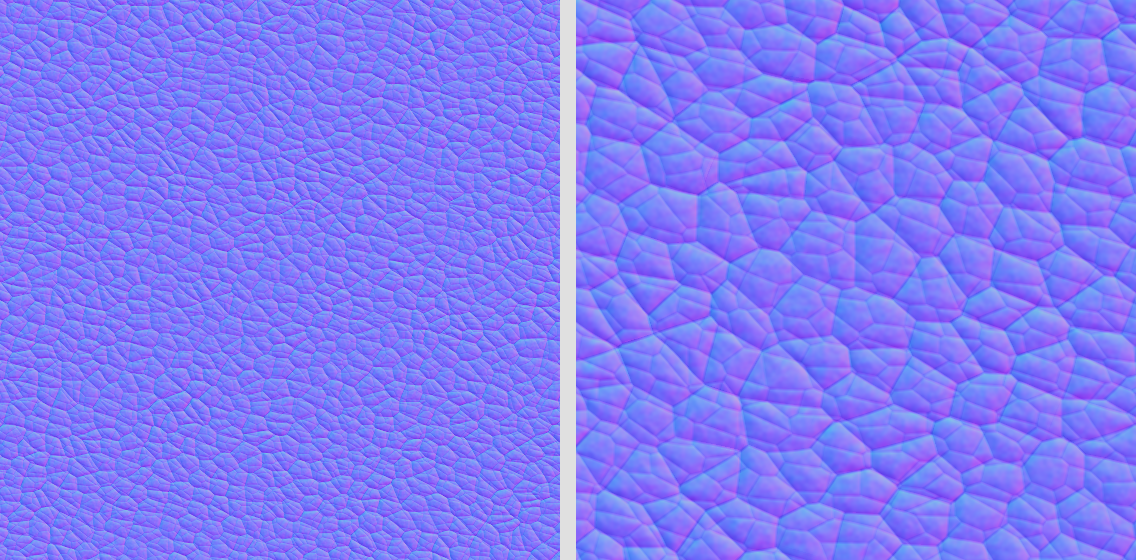
Left, the full canvas; right, a detail of the centre.
A Shadertoy shader for this texture map:

```glsl
// Tangent-space normal map of grained leather: warped, slanted Voronoi cells
// form pillowy bumps split by creases, a finer cell layer adds wrinkles, and
// the slope of the summed height is encoded as red, green and blue.

#define CELLS vec2(29.0, 38.0)  // bumps along and across the slanted grain
#define SLANT 0.33              // downward tilt of the grain, radians
#define JITTER 0.84             // irregularity of the cells
#define WARP 0.016              // large-scale bending of the grain
#define RELIEF 0.0023           // overall bump height
#define WRINKLE 0.30            // share of the fine creases
#define GRAIN 0.17              // share of the pore noise
#define SPACING 0.0017          // sampling distance for the slope
#define MOTTLE 0.075            // strength of the woven colour variation
#define BIAS vec2(0.0, -0.024)  // mean lean of the surface

vec2 hash22(vec2 p) {
    vec3 q = fract(p.xyx * vec3(0.1031, 0.1030, 0.0973));
    q += dot(q, q.yzx + 33.33);
    return fract((q.xx + q.yz) * q.zy);
}

float cornerSlope(vec2 cell, vec2 offset) {
    return dot(hash22(cell) * 2.0 - 1.0, offset);
}

// Gradient noise, roughly -0.7 to 0.7
float gradientNoise(vec2 p) {
    vec2 i = floor(p), f = p - i;
    vec2 u = f * f * f * (f * (f * 6.0 - 15.0) + 10.0);
    vec2 x = vec2(1.0, 0.0), y = vec2(0.0, 1.0);
    float low  = mix(cornerSlope(i, f), cornerSlope(i + x, f - x), u.x);
    float high = mix(cornerSlope(i + y, f - y), cornerSlope(i + 1.0, f - 1.0), u.x);
    return mix(low, high, u.y);
}

// Softened distance to the nearest Voronoi border, in cell units
float borderDistance(vec2 p, float sharpness) {
    vec2 i = floor(p), f = p - i;
    vec2 site[9];
    vec2 nearest = vec2(9.0);
    for (int n = 0; n < 9; n++) {
        vec2 g = vec2(n % 3, n / 3) - 1.0;
        site[n] = g + 0.5 + JITTER * (hash22(i + g + 100.0) - 0.5) - f;
        if (dot(site[n], site[n]) < dot(nearest, nearest)) nearest = site[n];
    }
    float sum = 0.0001;
    for (int n = 0; n < 9; n++) {
        vec2 across = site[n] - nearest;
        float len = length(across);
        if (len > 0.001) {
            float d = dot(0.5 * (site[n] + nearest), across / len);
            sum += exp(-sharpness * d);
        }
    }
    return -log(sum) / sharpness;
}

// Leather height in canvas units
float height(vec2 uv) {
    vec2 bend = vec2(gradientNoise(uv * 6.0 + 3.0), gradientNoise(uv * 6.0 + 41.0));
    bend += 0.3 * vec2(gradientNoise(uv * 19.0 + 9.0), gradientNoise(uv * 19.0 + 67.0));
    vec2 p = uv + WARP * bend;
    float c = cos(SLANT), s = sin(SLANT);
    p = vec2(c * p.x - s * p.y, s * p.x + c * p.y) * CELLS + 60.0;

    float depth = 1.0 + 0.5 * gradientNoise(uv * 11.0 + 23.0);
    float bumps = 1.0 - exp(-4.6 * borderDistance(p, 14.0));
    float folds = 1.0 - exp(-6.0 * borderDistance(p * vec2(1.5, 1.9) + 17.0, 18.0));
    float pores = gradientNoise(uv * 150.0) + 0.4 * gradientNoise(uv * 260.0 + 5.0);
    return RELIEF * (depth * bumps + WRINKLE * folds + GRAIN * pores);
}

void mainImage(out vec4 fragColor, in vec2 fragCoord) {
    vec2 uv = fragCoord / iResolution.y;

    // Surface slope by finite differences
    float h = height(uv);
    vec2 slope = vec2(height(uv + vec2(SPACING, 0.0)) - h,
                      height(uv + vec2(0.0, SPACING)) - h) / SPACING;
    vec3 normal = normalize(vec3(-slope, 1.0));

    // Encode the normal, with blue held just under full
    vec3 color = vec3(0.5 + 0.5 * normal.xy + BIAS, 0.49 + 0.495 * normal.z);

    // Faint upright and level streaks of pink and cyan
    float weave = gradientNoise(uv * vec2(150.0, 55.0) + 11.0)
                + gradientNoise(uv * vec2(55.0, 150.0) + 83.0);
    color += MOTTLE * weave * vec3(1.0, -0.5, 0.0);

    fragColor = vec4(clamp(color, 0.0, 1.0), 1.0);
}
```
